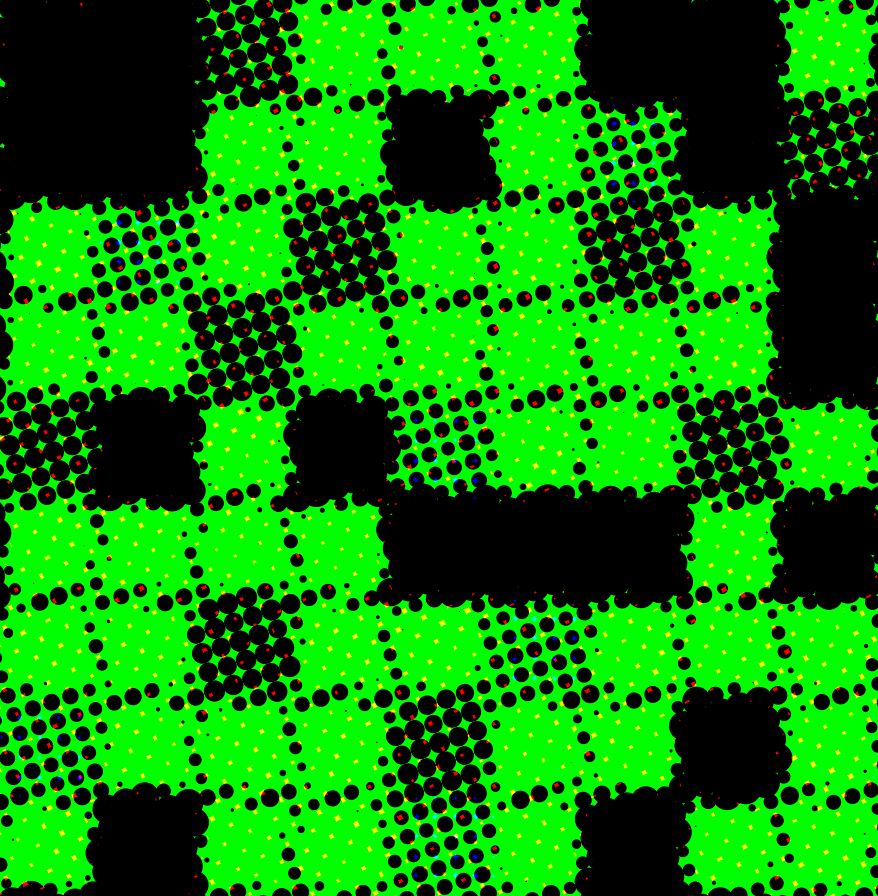
Reproduce this pattern procedurally as a Shadertoy shader.

```glsl
// A 9 x 9 board of green, dotted and black tiles, printed as an RGB halftone.
// Each channel has its own rotated lattice of dark dots; the dot radius comes
// from the tile under the dot centre, and small gaps leave coloured specks.

#define TILES 9.0          // tiles across and down
#define PITCH 0.0221       // dot spacing, in canvas heights
#define SCREEN_ANGLE 0.314 // tilt of green screen; red is mirrored
#define ROW_LINE 0.43      // dot radius on horizontal tile borders
#define COLUMN_LINE 0.33   // dot radius on vertical tile borders
#define LINE_REACH 0.20    // border fade, in tiles
#define JITTER 0.08        // spread of dot radii
#define BLACK_TILES 19
#define DENSE_TILES 9
#define LIGHT_TILES 6

float hash(vec2 p) {
    vec3 q = fract(p.xyx * 0.1031);
    q += dot(q, q.yzx + 33.33);
    return fract((q.x + q.y) * q.z);
}

// Shuffled rank of a tile: cubing modulo a prime is a permutation here.
int tileRank(vec2 tile) {
    ivec2 id = ivec2(mod(tile, TILES));
    int n = 1 + id.x + int(TILES) * (int(TILES) - 1 - id.y);
    return (n * n % 83) * n % 83;
}

// Dark dot radii for red, green and blue, in units of the pitch.
vec3 tileRadii(vec2 tile) {
    int rank = tileRank(tile);
    if (rank <= BLACK_TILES) return vec3(0.74, 0.75, 0.74);
    rank -= BLACK_TILES;
    if (rank <= DENSE_TILES) return vec3(0.63, 0.50, 0.71);
    rank -= DENSE_TILES;
    if (rank <= LIGHT_TILES) return vec3(0.62, 0.38, 0.62);
    return vec3(0.61, -0.10, 0.74);
}

vec3 dotRadii(vec2 centre, float aspect) {
    vec2 board = centre * TILES / vec2(aspect, 1.0);
    vec3 radii = tileRadii(floor(board));
    // Borders darken the green channel only.
    vec2 edge = 0.5 - abs(fract(board) - 0.5);
    vec2 fade = 1.0 - smoothstep(vec2(0.03), vec2(LINE_REACH), edge);
    vec2 line = mix(vec2(-0.10), vec2(COLUMN_LINE, ROW_LINE), fade);
    radii.g = max(radii.g, max(line.x, line.y));
    return radii;
}

// Light passed by one channel's screen: 0 inside dots, 1 in the gaps.
float halftone(vec2 p, float angle, vec3 channel, float aspect) {
    vec2 axis = vec2(cos(angle), sin(angle));
    mat2 turn = mat2(axis, vec2(-axis.y, axis.x));
    vec2 q = p * turn / PITCH;
    float gap = 1.0;
    for (int y = -1; y <= 1; y++)
    for (int x = -1; x <= 1; x++) {
        vec2 cell = floor(q) + vec2(x, y);
        vec2 centre = cell + 0.5;
        float radius = dot(channel, dotRadii(turn * centre * PITCH, aspect));
        radius += JITTER * (hash(cell + 57.0 * channel.xy) - 0.5);
        gap = min(gap, length(q - centre) - radius);
    }
    float soft = 0.6 / (iResolution.y * PITCH);
    return smoothstep(-soft, soft, gap);
}

void mainImage(out vec4 fragColor, in vec2 fragCoord) {
    vec2 p = fragCoord / iResolution.y;
    float aspect = iResolution.x / iResolution.y;
    vec3 color = vec3(
        halftone(p, -SCREEN_ANGLE, vec3(1, 0, 0), aspect),
        halftone(p, SCREEN_ANGLE, vec3(0, 1, 0), aspect),
        halftone(p, 0.0, vec3(0, 0, 1), aspect));
    fragColor = vec4(color, 1.0);
}
```
